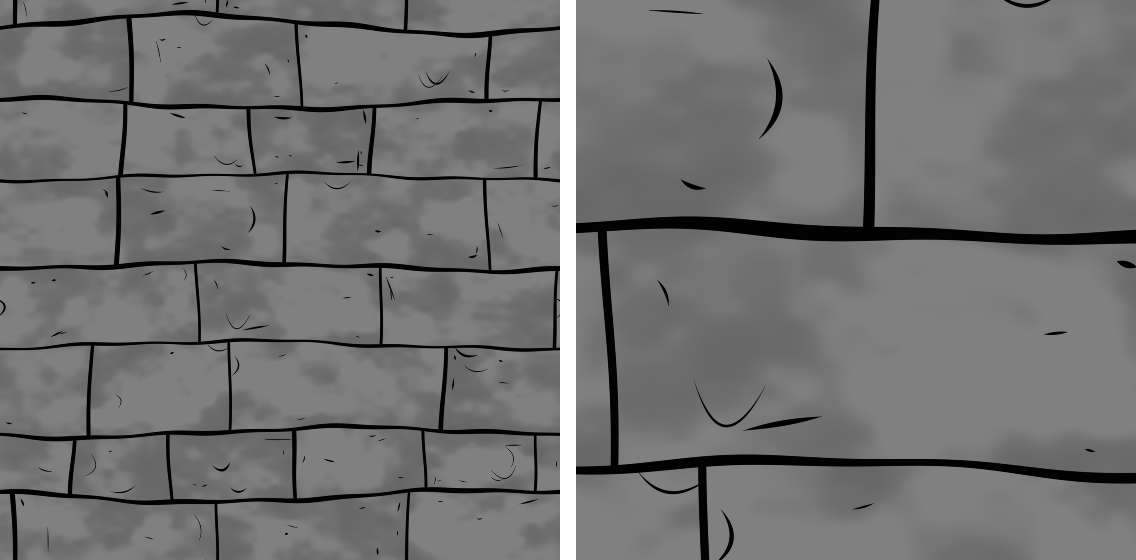
Left, the full canvas; right, a detail of the centre.
Give the GLSL for this texture, as a WebGL 2 fragment shader.

```glsl
#version 300 es
precision highp float;
uniform vec2 u_resolution;
out vec4 fragColor;

const float TAU = 6.2831853;
const int ROWS = 7;
const int MAX_JOINTS = 5;
const vec3 INK = vec3(0.008);
const vec3 STONE_LIGHT = vec3(0.503);
const vec3 STONE_DARK = vec3(0.405);

// Bed joints, bottom to top: level, sag, position of the sag, half width
const vec4 BEDS[ROWS] = vec4[ROWS](
    vec4(0.114, 0.011, 0.37, 0.0038), vec4(0.228, 0.009, 0.13, 0.0035),
    vec4(0.384, 0.007, 0.93, 0.0026), vec4(0.524, 0.007, 0.90, 0.0038),
    vec4(0.684, 0.006, 0.00, 0.0024), vec4(0.815, 0.009, 0.50, 0.0037),
    vec4(0.957, 0.017, 0.83, 0.0042));

// Upright joints of the row above each bed; negative entries are unused
const float UPRIGHTS[ROWS * MAX_JOINTS] = float[ROWS * MAX_JOINTS](
    0.129, 0.303, 0.526, 0.758, 0.956,
    0.161, 0.410, 0.792, -1.0, -1.0,
    0.353, 0.680, 0.992, -1.0, -1.0,
    0.210, 0.510, 0.870, -1.0, -1.0,
    0.220, 0.449, 0.664, 0.960, -1.0,
    0.233, 0.534, 0.872, -1.0, -1.0,
    0.025, 0.387, 0.727, -1.0, -1.0);

float hash(vec2 p) {
    vec3 q = fract(p.xyx * 0.1031);
    q += dot(q, q.yzx + 33.33);
    return fract((q.x + q.y) * q.z);
}

vec2 hash2(vec2 p) {
    return vec2(hash(p), hash(p + vec2(17.3, 59.1)));
}

float noise(vec2 p) {
    vec2 i = floor(p), f = fract(p);
    f = f * f * (3.0 - 2.0 * f);
    return mix(mix(hash(i), hash(i + vec2(1, 0)), f.x),
               mix(hash(i + vec2(0, 1)), hash(i + vec2(1, 1)), f.x), f.y);
}

float fbm(vec2 p) {
    return 0.55 * noise(p) + 0.3 * noise(p * 2.1 + 7.0) + 0.15 * noise(p * 4.3 + 19.0);
}

float bedHeight(int row, float x) {
    vec4 bed = BEDS[row];
    float phase = float(row) * 2.4;
    return bed.x - bed.y * cos(TAU * (x - bed.z))
         + 0.0022 * sin(TAU * 3.0 * x + phase) + 0.0013 * sin(TAU * 7.0 * x + phase * 3.0);
}

float bedHalfWidth(int row, float x) {
    return BEDS[row].w * (1.0 + 0.22 * sin(TAU * 4.0 * x + float(row) * 5.0));
}

float coverage(float dist, float pixel) {
    return 1.0 - smoothstep(-0.6 * pixel, 0.6 * pixel, dist);
}

// Tapered, bent pen stroke along the x axis
float strokeDistance(vec2 p, float halfLength, float halfWidth, float bend) {
    float slope = 2.0 * bend * p.x;
    float across = abs(p.y - bend * p.x * p.x) / sqrt(1.0 + slope * slope);
    float along = p.x / halfLength;
    float taper = halfWidth * (1.0 - along * along);
    return max(across - taper, abs(p.x) - halfLength);
}

// Scratches and pits gathered along the borders of one brick
float scratches(vec2 local, vec2 size, float id, float pixel) {
    float ink = 0.0;
    float amount = 1.0 + 7.0 * hash(vec2(id, 91.0));
    for (int i = 0; i < 8; i++) {
        if (float(i) > amount) break;
        vec2 seed = vec2(id, float(i) * 3.0 + 2.0);
        vec2 spread = hash2(seed + 40.0);
        vec2 inset = 0.016 + spread * spread * size * 0.42;
        vec2 center = mix(inset, size - inset, step(0.5, hash2(seed)));
        vec2 shape = hash2(seed + 80.0);
        float angle = (inset.x < inset.y ? 0.25 * TAU : 0.0) + (hash(seed + 120.0) - 0.5) * 0.7;
        float bend = pow(2.0 * hash(seed + 160.0) - 1.0, 3.0) * 60.0;
        float c = cos(angle), s = sin(angle);
        vec2 p = mat2(c, -s, s, c) * (local - center);
        float halfLength = mix(0.003, 0.025, shape.x * shape.x);
        float halfWidth = mix(0.0006, 0.0022, shape.y * shape.y);
        ink = max(ink, coverage(strokeDistance(p, halfLength, halfWidth, bend), pixel));
    }
    return ink;
}

// Soft brushed washes, heavier near the joints
vec3 stoneColor(vec2 local, float edge, float id) {
    vec2 p = local + hash2(vec2(id, 7.0)) * 9.0;
    float wash = fbm(p * vec2(13.0, 19.0)) + 0.10 * (1.0 - smoothstep(0.0, 0.045, edge));
    wash += 0.12 * (hash(vec2(id, 33.0)) - 0.5);
    float grain = noise(p * vec2(45.0, 80.0)) - 0.5;
    float shade = 0.65 * smoothstep(0.42, 0.66, wash) + 0.35 * smoothstep(0.55, 0.85, wash);
    return mix(STONE_LIGHT, STONE_DARK, shade) + 0.012 * grain * shade;
}

void main() {
    vec2 uv = gl_FragCoord.xy / u_resolution;
    float pixel = 1.0 / min(u_resolution.x, u_resolution.y);

    // Row between two beds; the top row wraps round to the bottom
    int row = ROWS - 1;
    for (int i = 0; i < ROWS; i++) if (uv.y > bedHeight(i, uv.x)) row = i;
    if (uv.y < bedHeight(0, uv.x)) uv.y += 1.0;
    int above = (row + 1) % ROWS;
    float bottom = bedHeight(row, uv.x);
    float top = bedHeight(above, uv.x) + (above == 0 ? 1.0 : 0.0);
    float rise = (uv.y - bottom) / (top - bottom);
    float joint = min(uv.y - bottom - bedHalfWidth(row, uv.x),
                      top - uv.y - bedHalfWidth(above, uv.x));

    // Nearest upright joints on both sides
    float left = 1.0, right = 1.0, id = 0.0;
    for (int i = 0; i < MAX_JOINTS; i++) {
        int index = row * MAX_JOINTS + i;
        if (UPRIGHTS[index] < 0.0) continue;
        vec2 vary = hash2(vec2(float(index), 3.0));
        float lean = (vary.x - 0.5) * 0.022 * (rise - 0.5) + 0.002 * sin(4.0 * rise + vary.y * TAU);
        float offset = fract(uv.x - UPRIGHTS[index] - lean);
        float halfWidth = mix(0.0023, 0.0044, vary.y) * (0.8 + 0.4 * mix(rise, 1.0 - rise, vary.x));
        joint = min(joint, min(offset, 1.0 - offset) - halfWidth);
        if (offset < left) { left = offset; id = float(index); }
        right = min(right, 1.0 - offset);
    }

    vec2 local = vec2(left, uv.y - bottom);
    vec2 size = vec2(left + right, top - bottom);
    float ink = max(coverage(joint, pixel), scratches(local, size, id, pixel));
    fragColor = vec4(mix(stoneColor(local, joint, id), INK, ink), 1.0);
}
```
